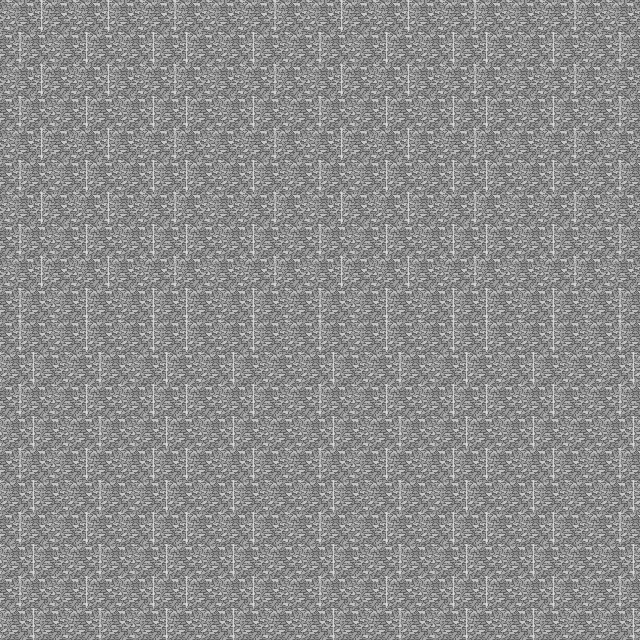
Write a Shadertoy shader that draws this texture.

```glsl
// Small grey rubble-stone wall tiles in shifted rows, with pale vertical seams.

const vec2 TILES = vec2(19.2, 20.0);  // tiles across and down the canvas
const vec2 STONES = vec2(7.0, 12.0);  // stones across and down one tile
const float TAU = 6.2831853;

vec2 hash2(vec2 p) {
    vec3 q = fract(p.xyx * vec3(0.1031, 0.1030, 0.0973));
    q += dot(q, q.yzx + 33.33);
    return fract((q.xx + q.yz) * q.zy);
}

// Sideways shift and seam phase of a row of tiles, counted from the top
vec2 rowLayout(float row) {
    bool odd = mod(row, 2.0) > 0.5;
    if (odd == (row < 10.0)) return vec2(0.6, 0.23);
    return row < 10.0 ? vec2(0.25, 0.8) : vec2(0.0, 0.984);
}

// Lightness and size of a stone: a few large pale ones among many small ones
float stoneWeight(vec2 id) {
    return smoothstep(0.45, 1.0, hash2(id + 31.0).x);
}

// Stones as weighted cells: x = distance to the joint in canvas units, yz = stone id
vec3 rubble(vec2 p) {
    const vec2 metric = vec2(0.6, 1.0);  // flattens the courses
    float nearest = 1e3, second = 1e3;
    vec2 a = vec2(0.0), b = vec2(1.0), id = vec2(0.0);
    for (int j = -1; j <= 1; j++) {
        float row = floor(p.y) + float(j);
        float stagger = 0.5 * mod(row, 2.0);
        for (int i = -1; i <= 1; i++) {
            vec2 cell = vec2(floor(p.x - stagger) + float(i), row);
            vec2 wrapped = mod(cell, STONES);
            vec2 jitter = (hash2(wrapped + 7.0) - 0.5) * vec2(0.6, 0.36);
            vec2 site = (cell + vec2(stagger, 0.0) + 0.5 + jitter - p) * metric;
            float d = dot(site, site) - 0.14 * stoneWeight(wrapped);
            if (d < nearest) {
                second = nearest;
                b = a;
                nearest = d;
                a = site;
                id = wrapped;
            } else if (d < second) {
                second = d;
                b = site;
            }
        }
    }
    float gap = length(b - a);
    vec2 normal = (b - a) / gap;
    float edge = 0.5 * (second - nearest) / gap;
    return vec3(edge / length(normal * metric * STONES * TILES), id);
}

void mainImage(out vec4 fragColor, in vec2 fragCoord) {
    vec2 uv = fragCoord / iResolution.xy;
    float pixel = 1.0 / iResolution.y;

    // Tile grid
    vec2 grid = uv * TILES;
    vec2 layout_ = rowLayout(floor((1.0 - uv.y) * TILES.y));
    grid.x -= layout_.x;
    vec2 tile = fract(grid);

    // Uneven courses and rough outlines
    vec2 wavy = tile;
    wavy.y += 0.014 * sin(TAU * (2.0 * tile.x + tile.y));
    wavy += 0.007 * sin(TAU * (vec2(9.0, 7.0) * tile.yx + vec2(4.0, 5.0) * tile));
    vec3 stone = rubble(wavy * STONES);

    // Stone tones
    vec2 rnd = hash2(stone.yz + 53.0);
    float tone = 0.53 + 0.11 * rnd.x + 0.15 * stoneWeight(stone.yz);
    tone += 0.04 * (hash2(floor(tile * 60.0)).x - 0.5);

    // Dark joints
    float face = clamp((stone.x - 0.0004) / pixel + 0.5, 0.0, 1.0);
    float grey = mix(0.24, tone, face);

    // Seams between tiles, some bright and some faded, with ragged edges
    float column = round(grid.x);
    float seamDistance = abs(grid.x - column) / TILES.x;
    float bright = step(fract(column * 0.444 + layout_.y), 0.46);
    float ragged = 0.0006 + 0.0003 * hash2(vec2(floor(tile.y * 14.0), 3.0)).x;
    float seam = clamp((ragged - seamDistance) / pixel + 0.5, 0.0, 1.0);
    grey = mix(grey, 0.88, seam * mix(0.25, 1.0, bright));

    fragColor = vec4(vec3(grey), 1.0);
}
```
